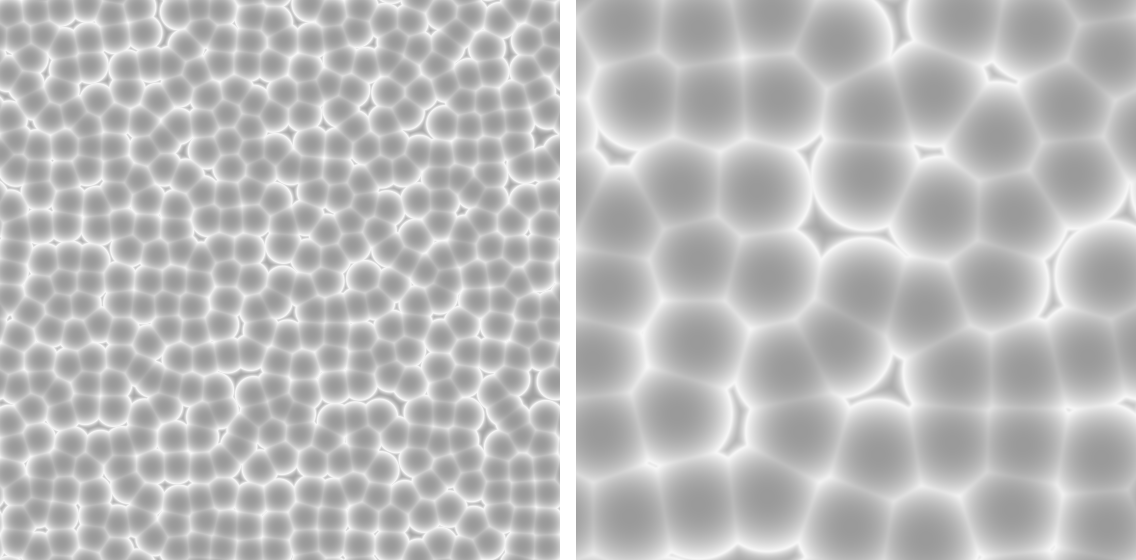
Left, the full canvas; right, a detail of the centre.
Give the GLSL for this texture, as a three.js fragment shader.

```glsl
// Tiling field of packed soft grey beads, each with a dark core and a pale rim.
// Jittered grid points repel their neighbours, then the distance to the closest
// points drives a tone that climbs to the rim and drops again in the open gaps.

varying vec2 vUv;

const float CELLS = 21.0;         // whole cells across the tile
const float JITTER = 0.84;        // random spread inside a cell
const float SPACING = 0.96;       // points closer than this repel, in cells
const float REPULSION = 0.40;
const float BEAD_RADIUS = 0.685;  // core to rim, in cells
const float CREASE_SOFTNESS = 0.035;
const vec3 CORE_GREY = vec3(0.602);
const vec3 RIM_WHITE = vec3(0.970);

// Sine-free hash from a cell to two values in 0..1
vec2 hash22(vec2 p) {
  vec3 q = fract(p.xyx * vec3(0.1031, 0.1030, 0.0973));
  q += dot(q, q.yzx + 33.33);
  return fract((q.xx + q.yz) * q.zy);
}

// Jittered point of a cell; the hash wraps so that the tile repeats
vec2 gridPoint(vec2 cell, float period, float jitter) {
  vec2 random = hash22(mod(cell, period) + 17.0);
  return cell + 0.5 + jitter * (random - 0.5);
}

// The same point, pushed away from neighbours that crowd it
vec2 relaxedPoint(vec2 cell, float period, float jitter, float spacing) {
  vec2 centre = gridPoint(cell, period, jitter);
  vec2 push = vec2(0.0);
  for (int j = -1; j <= 1; j++) {
    for (int i = -1; i <= 1; i++) {
      vec2 neighbour = cell + vec2(float(i), float(j));
      vec2 away = centre - gridPoint(neighbour, period, jitter);
      float gap = length(away);
      push += away / max(gap, 0.0001) * max(spacing - gap, 0.0);
    }
  }
  return centre + REPULSION * push;
}

// Distances to the nearest and second nearest bead core
vec2 nearestTwo(vec2 p, float period) {
  vec2 base = floor(p - 0.5);
  vec2 nearest = vec2(8.0);
  for (int j = -1; j <= 2; j++) {
    for (int i = -1; i <= 2; i++) {
      vec2 cell = base + vec2(float(i), float(j));
      float d = distance(p, relaxedPoint(cell, period, JITTER, SPACING));
      nearest.y = min(nearest.y, max(nearest.x, d));
      nearest.x = min(nearest.x, d);
    }
  }
  return nearest;
}

float smoothMin(float a, float b, float k) {
  float h = max(k - abs(a - b), 0.0) / k;
  return min(a, b) - 0.25 * k * h * h;
}

// Brightness over radius: slow climb to the rim, quick fall outside it
float beadProfile(float r) {
  float climb = pow(max(r, 0.0), 2.3);
  float fall = exp(7.0 * (1.0 - r));
  return smoothMin(climb, fall, 0.16);
}

void main() {
  vec2 d = nearestTwo(vUv * CELLS, CELLS);
  float radius = smoothMin(d.x, d.y, CREASE_SOFTNESS) / BEAD_RADIUS;
  float tone = clamp(beadProfile(radius), 0.0, 1.0);
  gl_FragColor = vec4(mix(CORE_GREY, RIM_WHITE, tone), 1.0);
}
```
